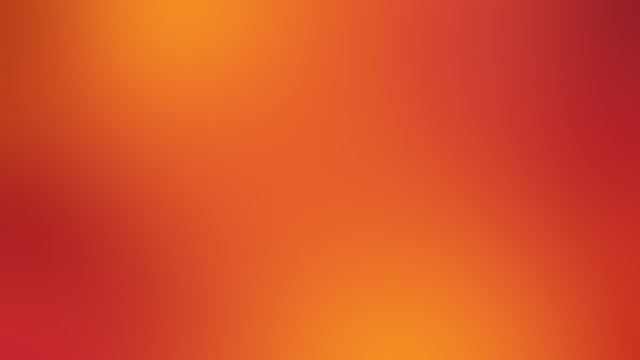
Give the GLSL for this background, as a WebGL 2 fragment shader.

```glsl
#version 300 es
precision highp float;

#define ORANGE vec3(0.91, 0.38, 0.17)
#define GOLD vec3(0.955, 0.55, 0.14)
#define RUST vec3(0.72, 0.24, 0.09)
#define GARNET vec3(0.66, 0.11, 0.13)
#define SCARLET vec3(0.74, 0.13, 0.16)
#define CRIMSON vec3(0.77, 0.14, 0.18)
#define ROSE vec3(0.82, 0.25, 0.23)
#define VERMILION vec3(0.78, 0.18, 0.12)
#define WINE vec3(0.56, 0.10, 0.15)

uniform vec2 u_resolution;
out vec4 fragColor;

// Soft elliptical falloff; lean shears the ellipse sideways with height.
float glow(vec2 p, vec2 centre, vec2 radius, float lean) {
    vec2 d = p - centre;
    d.x += lean * d.y;
    d /= radius;
    return exp(-dot(d, d));
}

void main() {
    // Canvas units: both axes run from 0 to 1.
    vec2 p = gl_FragCoord.xy / u_resolution;
    vec3 colour = ORANGE;

    // Broad red flanks
    colour = mix(colour, GARNET, glow(p, vec2(-0.02, 0.38), vec2(0.27, 0.46), 0.30));
    colour = mix(colour, SCARLET, glow(p, vec2(1.02, 0.58), vec2(0.30, 0.55), 0.25));

    // Warm tints along the lower corners and the upper right
    colour = mix(colour, CRIMSON, glow(p, vec2(0.0, -0.05), vec2(0.24, 0.30), 0.0));
    colour = mix(colour, VERMILION, glow(p, vec2(1.05, 0.0), vec2(0.16, 0.50), 0.0));
    colour = mix(colour, ROSE, 0.6 * glow(p, vec2(0.76, 0.92), vec2(0.14, 0.30), 0.0));

    // Golden lights on the top and bottom edges
    colour = mix(colour, GOLD, glow(p, vec2(0.28, 1.0), vec2(0.18, 0.30), 0.0));
    colour = mix(colour, GOLD, glow(p, vec2(0.62, -0.03), vec2(0.20, 0.32), 0.0));

    // Darkened upper corners
    colour = mix(colour, RUST, glow(p, vec2(-0.04, 0.95), vec2(0.16, 0.40), 0.0));
    colour = mix(colour, WINE, glow(p, vec2(1.05, 1.05), vec2(0.20, 0.38), 0.0));

    fragColor = vec4(colour, 1.0);
}
```
